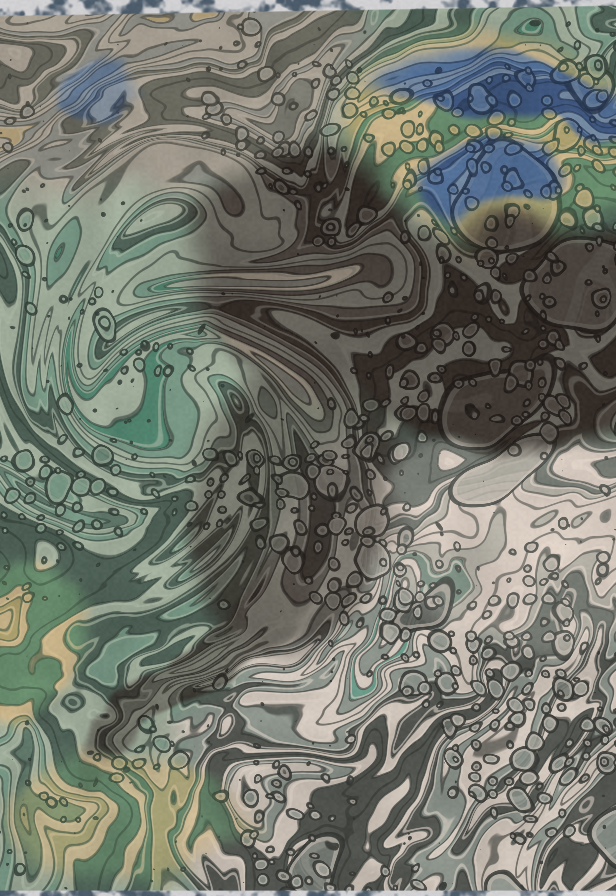
This texture is drawn by a WebGL 1 fragment shader. Its source:

```glsl
precision highp float;
// Poured acrylic paint: warped noise is cut into marbled bands, each tinted
// from a paint set that varies over the canvas. Ringed cells and broad pools
// float on top, and the bands bend around the pools.
uniform vec2 u_resolution;

struct Paint { vec3 deep; vec3 body; vec3 pale; vec3 accent; };

float hash(vec2 p) { return fract(sin(dot(p, vec2(127.1, 311.7))) * 43758.5453); }

float noise(vec2 p) {
  vec2 i = floor(p), f = fract(p);
  f = f * f * (3.0 - 2.0 * f);
  return mix(mix(hash(i), hash(i + vec2(1, 0)), f.x),
             mix(hash(i + vec2(0, 1)), hash(i + vec2(1, 1)), f.x), f.y);
}

float fbm(vec2 p) {
  return 0.57 * noise(p) + 0.29 * noise(p * 2.03 + 7.1) + 0.14 * noise(p * 4.1 + 3.7);
}

vec2 rotate(vec2 p, float a) {
  return vec2(cos(a) * p.x + sin(a) * p.y, cos(a) * p.y - sin(a) * p.x);
}

vec2 drift(vec2 p, float scale, float amount) {
  return p + amount * (vec2(fbm(p * scale + 4.3), fbm(p * scale + 31.7)) - 0.5);
}

vec2 swirl(vec2 p, vec2 centre, float radius, float turn) {
  vec2 d = p - centre;
  return centre + rotate(d, turn * exp(-dot(d, d) / (radius * radius)));
}

float blob(vec2 p, vec2 centre, vec2 radii) {
  return smoothstep(1.2, 0.85, length((p - centre) / radii));
}

// Scattered discs: signed distance to the nearest and its random tint
vec2 cells(vec2 p, float size, float chance, float seed) {
  vec2 g = p / size, base = floor(g), best = vec2(1.0, 0.0);
  for (int y = -1; y <= 1; y++) for (int x = -1; x <= 1; x++) {
    vec2 id = base + vec2(x, y);
    vec2 rnd = vec2(hash(id + seed), hash(id + seed + 17.0));
    float radius = mix(0.14, 0.44, rnd.x * rnd.y + 0.3 * rnd.x);
    float d = length(g - id - 0.5 - 0.45 * (rnd - 0.5)) - radius;
    if (hash(id + seed + 53.0) < chance && d < best.x) best = vec2(d, rnd.y);
  }
  return vec2(best.x * size, best.y);
}

// Broad oval pools, shrinking away towards the left
vec2 pools(vec2 p) {
  vec2 q = rotate(drift(p, 6.0, 0.12), 0.75) * vec2(0.75, 1.0);
  vec2 pool = cells(q, 0.125, 0.65, 5.0);
  pool.x += 0.045 * smoothstep(0.38, 0.2, p.x) + 0.03 * smoothstep(0.76, 0.86, p.y);
  return pool;
}

// Height whose whole-number steps are the marbled bands
float flow(vec2 p) {
  vec2 w = swirl(p, vec2(0.18, 0.53), 0.12, 2.6);
  w = swirl(w, vec2(0.25, 0.73), 0.1, -2.0);
  w = drift(drift(w, 4.0, 0.2), 11.0, 0.06);
  float h = fbm(w * 5.5);
  float steep = fbm(rotate(w, 0.95) * vec2(4.0, 16.0));
  float gentle = fbm(rotate(w, 0.45) * vec2(3.0, 13.0));
  h = mix(h, steep, 0.85 * smoothstep(0.5, 0.3, p.y) * smoothstep(0.08, 0.25, p.x));
  h = mix(h, gentle, 0.8 * smoothstep(0.7, 0.85, p.y));
  return 23.0 * h + 2.2 * exp(-max(pools(p).x, 0.0) * 45.0);
}

Paint blend(Paint a, Paint b, float k) {
  return Paint(mix(a.deep, b.deep, k), mix(a.body, b.body, k),
               mix(a.pale, b.pale, k), mix(a.accent, b.accent, k));
}

vec3 tone(Paint s, float r) {
  vec3 c = mix(s.deep, s.body, smoothstep(0.1, 0.35, r));
  c = mix(c, s.pale, smoothstep(0.5, 0.72, r));
  return mix(c, s.accent, smoothstep(0.86, 0.92, r));
}

// Which paints were poured where
Paint poured(vec2 q) {
  Paint green = Paint(vec3(.30, .37, .33), vec3(.46, .58, .51), vec3(.61, .66, .59), vec3(.18, .43, .35));
  Paint stone = Paint(vec3(.32, .33, .31), vec3(.53, .56, .53), vec3(.79, .75, .71), vec3(.24, .50, .43));
  Paint cream = Paint(vec3(.48, .50, .47), vec3(.72, .70, .66), vec3(.83, .78, .74), vec3(.36, .46, .41));
  Paint umber = Paint(vec3(.20, .17, .15), vec3(.28, .25, .23), vec3(.39, .38, .35), vec3(.60, .55, .49));
  Paint slate = Paint(vec3(.40, .40, .36), vec3(.54, .54, .51), vec3(.64, .61, .56), vec3(.66, .58, .40));
  Paint ochre = Paint(vec3(.40, .54, .42), vec3(.67, .62, .43), vec3(.77, .69, .53), vec3(.30, .55, .45));
  Paint blue = Paint(vec3(.24, .33, .48), vec3(.31, .42, .57), vec3(.43, .51, .60), vec3(.64, .61, .50));
  float right = q.x - 0.2 - 0.32 * q.y;
  Paint s = blend(green, stone, smoothstep(-0.03, 0.03, right) * smoothstep(0.58, 0.5, q.y));
  s = blend(s, slate, blob(q, vec2(0.12, 0.93), vec2(0.32, 0.15)));
  s = blend(s, cream, 0.9 * blob(q, vec2(0.63, 0.42), vec2(0.2, 0.13)));
  s = blend(s, umber, 0.75 * blob(rotate(q - vec2(0.24, 0.26), 0.9), vec2(0), vec2(0.2, 0.035)));
  s = blend(s, umber, 0.7 * blob(q, vec2(0.35, 0.46), vec2(0.12, 0.13)));
  s = blend(s, umber, max(blob(q, vec2(0.59, 0.65), vec2(0.25, 0.11)), blob(q, vec2(0.37, 0.7), vec2(0.13, 0.14))));
  float warm = max(blob(q, vec2(0.59, 0.85), vec2(0.15, 0.1)), blob(q, vec2(0.02, 0.3), vec2(0.1, 0.1)));
  s = blend(s, ochre, max(warm, 0.8 * blob(q, vec2(0.14, 0.07), vec2(0.15, 0.07))));
  float cool = max(blob(q, vec2(0.6, 0.9), vec2(0.12, 0.035)), blob(q, vec2(0.57, 0.8), vec2(0.07, 0.04)));
  return blend(s, blue, max(cool, 0.7 * blob(q, vec2(0.11, 0.91), vec2(0.05, 0.05))));
}

// Filled disc with a dark rim and a pale inner ring
vec3 drawCell(vec3 col, vec2 cell, Paint s, float rim, float px) {
  vec3 fill = mix(tone(s, 0.12 + 0.5 * cell.y), col, 0.15);
  col = mix(col, fill, smoothstep(px, -px, cell.x));
  col = mix(col, s.pale, 0.55 * smoothstep(rim + px, rim, abs(cell.x + 2.4 * rim)));
  return mix(col, s.deep * 0.6, 0.8 * smoothstep(rim + px, rim, abs(cell.x)));
}

void main() {
  float px = 1.0 / u_resolution.y;
  vec2 p = gl_FragCoord.xy * px;
  vec2 q = drift(drift(p, 4.0, 0.16), 14.0, 0.04);
  Paint s = poured(q);
  // Bands with edges softened by about one pixel
  float h = flow(p);
  float slope = length(vec2(flow(p + vec2(px, 0)), flow(p + vec2(0, px))) - h);
  float soft = clamp(slope, 0.03, 0.5), i = floor(h), f = fract(h);
  float r = mix(hash(vec2(i, 3)), hash(vec2(i + 1.0, 3)), smoothstep(0.5 - soft, 0.5 + soft, f));
  vec3 col = tone(s, r) * (0.93 + 0.14 * noise(q * 25.0));
  float seam = smoothstep(0.06 + soft, 0.04, abs(f - 0.5));
  col = mix(col, s.deep * 0.65, 0.6 * seam);
  float thread = smoothstep(0.05 + soft, 0.03, abs(f - 0.72)) * step(0.45, hash(vec2(i, 8)));
  col = mix(col, s.pale * 1.08, 0.6 * thread);
  // Pools, then two sizes of small cells gathered in clusters
  col = drawCell(col, pools(p), s, 0.0017, px);
  vec2 c = drift(p, 22.0, 0.022);
  float sparse = smoothstep(0.62, 0.4, fbm(p * 7.0 + 12.0));
  col = drawCell(col, cells(c, 0.043, 0.6, 11.0) + vec2(0.018 * sparse, 0), s, 0.0012, px);
  col = drawCell(col, cells(c, 0.02, 0.65, 29.0) + vec2(0.009 * sparse, 0), s, 0.0008, px);
  // Speckled table beyond the canvas edges, and fine grain
  vec3 table = mix(vec3(.30, .36, .42), vec3(.82, .82, .83), smoothstep(0.3, 0.55, fbm(p * 60.0)));
  float edge = 0.982 + 0.017 * p.x;
  col = mix(col, table, max(smoothstep(-px, px, p.y - edge), smoothstep(px, -px, p.y - 0.006)));
  col += 0.03 * (noise(p * 350.0) - 0.5);
  gl_FragColor = vec4(col, 1.0);
}
```
